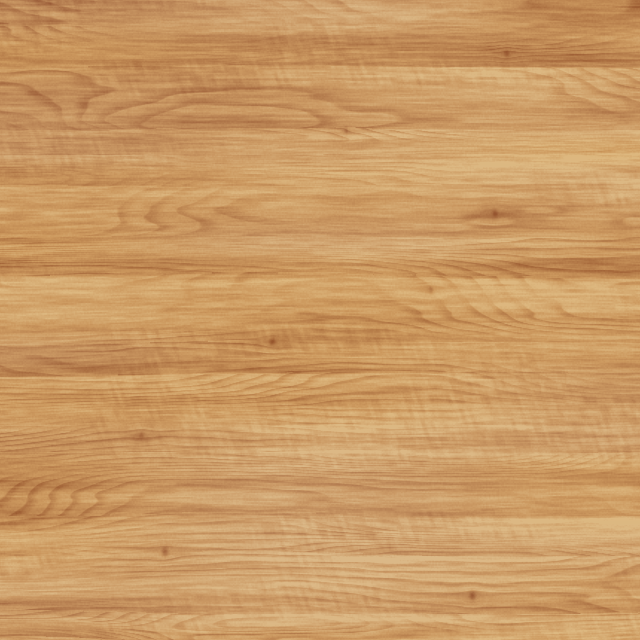
Write a Shadertoy shader that draws this texture.

```glsl
// Honey-coloured wood made of thin horizontal strips, each with its own tone.
// Ring lines are contours of a stretched noise field; fibres, cross ripple
// and a few small knots are layered on top as changes of a single tone value.
#define STRIPS 14.5
#define STRIP_CONTRAST 0.50
#define DRIFT_CONTRAST 0.50
#define STREAK_CONTRAST 0.85
#define FIBRE_CONTRAST 0.34
#define RING_COUNT 4.5
#define RING_BEND 9.0
#define RING_DEPTH 0.38
#define RIPPLE_DEPTH 0.28
#define KNOTS 8
#define BASE_TONE 0.59

const vec3 DARK_WOOD  = vec3(0.715, 0.495, 0.305);
const vec3 MID_WOOD   = vec3(0.798, 0.600, 0.382);
const vec3 LIGHT_WOOD = vec3(0.855, 0.705, 0.495);

float hash(vec2 p) {
    vec3 q = fract(vec3(p.xyx) * 0.1031);
    q += dot(q, q.yzx + 33.33);
    return fract((q.x + q.y) * q.z);
}

float noise(vec2 p) {
    vec2 i = floor(p), f = fract(p);
    f = f * f * f * (f * (f * 6.0 - 15.0) + 10.0);
    return mix(mix(hash(i), hash(i + vec2(1, 0)), f.x),
               mix(hash(i + vec2(0, 1)), hash(i + vec2(1, 1)), f.x), f.y);
}

float fbm(vec2 p) {
    float sum = 0.0, amp = 0.53;
    for (int i = 0; i < 4; i++) {
        sum += amp * noise(p);
        p = p * 2.03 + vec2(17.3, 41.7);
        amp *= 0.5;
    }
    return sum;
}

// Overall tone of one strip, drifting slowly along its length
float stripTone(float id, float x) {
    float own = hash(vec2(id, 7.0)) - 0.5;
    float drift = noise(vec2(x * 2.3 + id * 5.7, id * 13.0)) - 0.5;
    return own * STRIP_CONTRAST + drift * DRIFT_CONTRAST;
}

// Dark growth lines: a slow ramp ending in a crisp edge
float ringLines(vec2 p, float v, float id) {
    float bend = noise(vec2(p.x * 2.4 + id * 3.1, v * 1.1 + id * 17.0));
    float wobble = noise(p * vec2(13.0, 70.0));
    float field = RING_COUNT * v + RING_BEND * bend + 0.6 * wobble;
    float phase = fract(field);
    float line = smoothstep(0.25, 0.86, phase);
    line = line * line * (1.0 - smoothstep(0.88, 1.0, phase));
    float strength = smoothstep(0.2, 0.8, noise(p * vec2(3.5, 26.0) + 9.0));
    float resolved = 1.0 - smoothstep(0.3, 0.8, fwidth(field));
    return line * resolved * (0.3 + 0.9 * strength);
}

// Faint short marks running across the grain, in patches
float crossRipple(vec2 p) {
    vec2 q = p + vec2(0.35 * p.y, 0.0);
    float marks = noise(q * vec2(150.0, 48.0)) - 0.5;
    float patches = smoothstep(0.45, 0.8, noise(p * vec2(4.0, 17.0) + 31.0));
    return marks * patches;
}

void mainImage(out vec4 fragColor, in vec2 fragCoord) {
    vec2 p = fragCoord / iResolution.y;

    // Knots push the grain aside and leave a dark core with a long smear
    float knotShade = 0.0, push = 0.0;
    for (int i = 0; i < KNOTS; i++) {
        float k = float(i);
        vec2 centre = vec2(hash(vec2(k, 3.0)), (k + hash(vec2(k, 11.0))) / float(KNOTS));
        vec2 d = p - centre;
        float size = mix(0.5, 1.2, hash(vec2(k, 23.0)));
        float core = exp(-dot(d * d, vec2(45000.0, 22000.0)) / size);
        float smear = exp(-dot(d * d, vec2(500.0, 14000.0)) / size);
        knotShade += 0.75 * core * size + 0.28 * smear;
        push += d.y * 0.55 * exp(-dot(d * d, vec2(2500.0, 5000.0)));
    }
    vec2 w = p - vec2(0.0, push);

    // Strips of uneven height with gently wandering edges
    float y = w.y + 0.012 * (noise(vec2(p.x * 2.6, p.y * 7.0)) - 0.5);
    float s = y * STRIPS + 0.2 * sin(y * 41.0) + 0.25 * sin(y * 17.0);
    float id = floor(s), v = s - id;
    float here = stripTone(id, p.x) + 0.22 * (v - 0.5);
    float above = stripTone(id + 1.0, p.x) - 0.11;
    float tone = BASE_TONE + mix(here, above, smoothstep(0.95, 1.0, v));

    // Long streaks, fine fibres and a little surface grain
    vec2 grain = vec2(w.x, y + 0.010 * noise(p * vec2(3.0, 9.0)));
    tone += STREAK_CONTRAST * (fbm(grain * vec2(1.8, 38.0) + id * 2.7) - 0.5);
    tone += FIBRE_CONTRAST * (noise(grain * vec2(9.0, 230.0)) - 0.5);
    tone += FIBRE_CONTRAST * (noise(grain * vec2(38.0, 420.0)) - 0.5);
    tone += 0.16 * (noise(p * 430.0) - 0.5);

    tone -= RING_DEPTH * ringLines(w, v, id);
    tone += RIPPLE_DEPTH * crossRipple(p);
    tone -= knotShade;

    // Tone to colour, with a slight warm or grey shift between areas
    vec3 colour = mix(DARK_WOOD, MID_WOOD, clamp(tone * 2.0, -1.5, 1.0));
    colour = mix(colour, LIGHT_WOOD, clamp(tone * 2.0 - 1.0, 0.0, 1.15));
    float warmth = noise(vec2(p.x * 2.0, s * 0.9) + 53.0) - 0.5;
    colour += warmth * vec3(0.008, -0.004, -0.040);
    fragColor = vec4(colour, 1.0);
}
```
